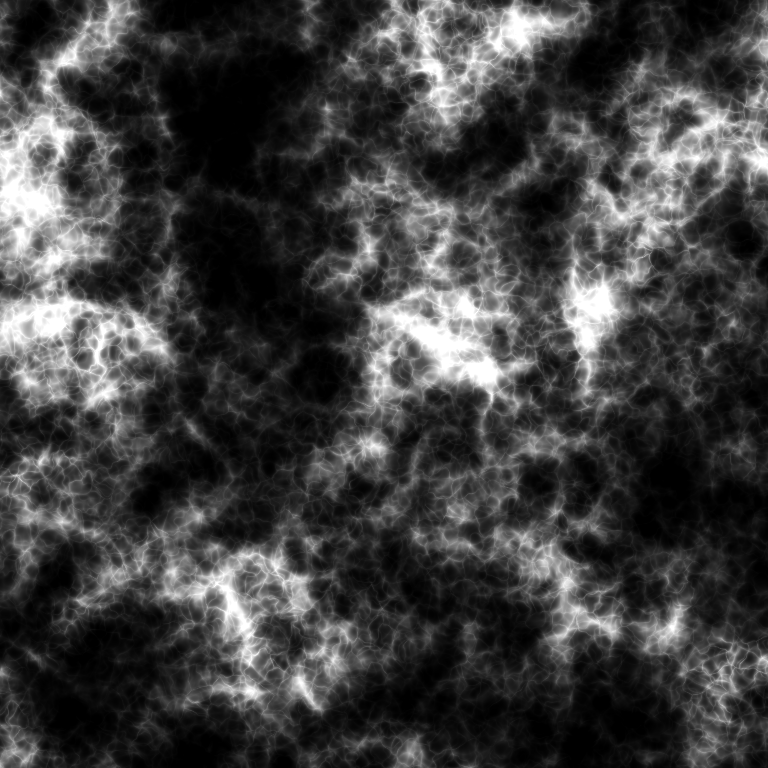
Write a WebGL 1 fragment shader that draws this texture.

```glsl
precision highp float;
uniform vec2 u_resolution;

#define CLOUD_SCALE 3.6
#define CLOUD_CONTRAST 3.3
#define RIDGE_GAIN 1.6
#define WEB_SCALE 7.0
#define WEB_GROWTH 1.8
#define WEB_SHARPNESS 8.0
#define WEB_STRENGTH 2.6
#define WARP 0.55
#define HAZE 0.15
#define EXPOSURE 0.235
#define BLACK_LEVEL 0.028

const mat2 TURN = mat2(0.8, 0.6, -0.6, 0.8);

vec2 hash2(vec2 cell) {
  vec2 h = vec2(dot(cell, vec2(127.1, 311.7)), dot(cell, vec2(269.5, 183.3)));
  return fract(sin(h) * 43758.5453);
}

float cornerSlope(vec2 cell, vec2 offset) {
  float angle = 6.28318 * hash2(cell).x;
  return dot(vec2(cos(angle), sin(angle)), offset);
}

float gradientNoise(vec2 p) {
  vec2 cell = floor(p), f = p - cell;
  vec2 u = f * f * f * (f * (f * 6.0 - 15.0) + 10.0);
  vec2 e = vec2(1.0, 0.0);
  float low = mix(cornerSlope(cell, f), cornerSlope(cell + e, f - e), u.x);
  float high = mix(cornerSlope(cell + e.yx, f - e.yx),
                   cornerSlope(cell + 1.0, f - 1.0), u.x);
  return mix(low, high, u.y);
}

vec2 bend(vec2 p) {
  return vec2(gradientNoise(p + 31.7), gradientNoise(p + 67.1));
}

// Gap between the two nearest cell centres: zero along cell borders
float borderDistance(vec2 p) {
  vec2 cell = floor(p), f = p - cell;
  float nearest = 9.0, second = 9.0;
  for (int y = -1; y <= 1; y++) {
    for (int x = -1; x <= 1; x++) {
      vec2 neighbour = vec2(float(x), float(y));
      float d = length(neighbour + hash2(cell + neighbour) - f);
      second = min(second, max(nearest, d));
      nearest = min(nearest, d);
    }
  }
  return second - nearest;
}

// Broad light and dark regions, then ridges around rounded voids
float cloud(vec2 p) {
  float sum = gradientNoise(p), weight = 0.7;
  for (int i = 0; i < 4; i++) {
    p = TURN * p * 1.9 + 7.3;
    vec2 q = p + 0.4 * bend(p * 1.3);
    sum += weight * RIDGE_GAIN * (0.2 - abs(gradientNoise(q)));
    weight *= 0.62;
  }
  return sum;
}

// Thin strands: crinkled cell borders and noise creases at several scales
float filaments(vec2 p) {
  float sum = 0.0, weight = 0.26;
  for (int i = 0; i < 4; i++) {
    vec2 q = p + WARP * bend(p) + 0.4 * WARP * bend(p * 2.6);
    float border = exp(-WEB_SHARPNESS * borderDistance(q));
    float crease = exp(-WEB_SHARPNESS * 1.4 * abs(gradientNoise(q + 11.9)));
    sum += weight * mix(border, crease, 0.35);
    p = TURN * p * WEB_GROWTH + 3.7;
    weight *= 0.9;
  }
  return sum;
}

void main() {
  vec2 uv = gl_FragCoord.xy / u_resolution;
  float density = exp(CLOUD_CONTRAST * cloud(uv * CLOUD_SCALE + 2.4));
  float glow = density * (HAZE + WEB_STRENGTH * filaments(uv * WEB_SCALE + 8.5));

  // Soft shoulder keeps strands visible in the brightest regions
  float light = max(EXPOSURE * glow - BLACK_LEVEL, 0.0);
  light *= inversesqrt(1.0 + 0.7 * light * light);
  gl_FragColor = vec4(vec3(min(light, 1.0)), 1.0);
}
```
